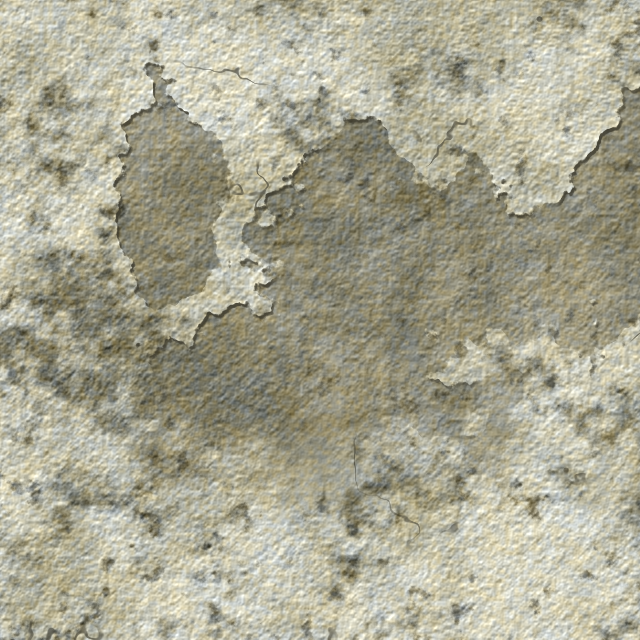
This texture is drawn by a WebGL 1 fragment shader. Its source:

```glsl
precision highp float;
uniform vec2 u_resolution;

const vec3 COAT_LIGHT = vec3(0.83, 0.825, 0.755);
const vec3 COAT_DULL = vec3(0.69, 0.68, 0.59);
const vec3 BARE_LIGHT = vec3(0.62, 0.605, 0.52);
const vec3 BARE_DARK = vec3(0.48, 0.47, 0.39);
const vec3 GRIME = vec3(0.40, 0.39, 0.31);
const vec3 SHADOW = vec3(0.23, 0.22, 0.17);
const vec2 TO_LIGHT = vec2(-0.55, 0.83);

float hash(vec2 p) {
  return fract(sin(dot(p, vec2(127.1, 311.7))) * 43758.5453);
}

float noise(vec2 p) {
  vec2 i = floor(p), f = fract(p);
  f = f * f * (3.0 - 2.0 * f);
  return mix(mix(hash(i), hash(i + vec2(1.0, 0.0)), f.x),
             mix(hash(i + vec2(0.0, 1.0)), hash(i + vec2(1.0)), f.x), f.y);
}

float fbm(vec2 p) {
  float sum = 0.0, amp = 0.5;
  for (int i = 0; i < 5; i++) {
    sum += amp * noise(p);
    p = mat2(1.6, 1.2, -1.2, 1.6) * p + 17.3;
    amp *= 0.5;
  }
  return sum / 0.96875;
}

// Positive inside an ellipse, 1 at its centre
float blob(vec2 p, vec2 centre, vec2 radius) {
  return 1.0 - length((p - centre) / radius);
}

// Positive where the coat has peeled away
float peel(vec2 p) {
  float f = blob(p, vec2(0.25, 0.70), vec2(0.085, 0.17));
  f = max(f, blob(p, vec2(0.73, 0.62), vec2(0.28, 0.14)));
  f = max(f, blob(p, vec2(0.56, 0.74), vec2(0.07, 0.10)));
  f = max(f, blob(p, vec2(1.02, 0.68), vec2(0.16, 0.13)));
  f = max(f, blob(p, vec2(0.48, 0.41), vec2(0.24, 0.13)));
  f = max(f, -0.75);
  return f + 1.7 * (fbm(p * 7.0 + 3.1) - 0.5) + 0.8 * (fbm(p * 27.0) - 0.5);
}

// Slope of the grain towards the light
float relief(vec2 p, float scale) {
  vec2 q = p * scale;
  return noise(q) - noise(q + TO_LIGHT * 0.6);
}

void main() {
  vec2 p = gl_FragCoord.xy / min(u_resolution.x, u_resolution.y);

  // Peeled area: crisp rim above, blurred below
  float here = peel(p);
  float lit = peel(p + TO_LIGHT * 0.006);
  float away = peel(p - TO_LIGHT * 0.005);
  float soft = 1.0 - smoothstep(0.34, 0.52, p.y + 0.2 * (noise(p * 6.0) - 0.5));
  float crisp = smoothstep(-0.03, 0.03, here);
  float bare = mix(crisp, smoothstep(-0.55, 0.5, here), soft);

  // Mottled coat and bare wall
  float broad = fbm(p * 5.0 + 8.7);
  float patchy = fbm(p * 15.0 + 2.4);
  float fine = fbm(p * 42.0 + 5.9);
  float bright = smoothstep(0.30, 0.62, 0.55 * broad + 0.45 * patchy);
  vec3 coat = mix(COAT_DULL, COAT_LIGHT, bright);
  vec3 wall = mix(BARE_DARK, BARE_LIGHT, smoothstep(0.3, 0.7, 0.5 * patchy + 0.5 * broad));
  vec3 color = mix(coat, wall, bare);

  // Grime stains, heavier at the left and in a smooth smudge
  float damp = max(blob(p, vec2(0.13, 0.46), vec2(0.26, 0.20)), 0.0);
  float smudge = smoothstep(0.0, 1.0, blob(p, vec2(0.50, 0.27), vec2(0.17, 0.13)));
  float stain = smoothstep(0.50, 0.74, 0.5 * fbm(p * 9.0 + 31.0) + 0.5 * fine + 0.16 * damp);
  color = mix(color, GRIME, 0.75 * stain * (1.0 - 0.5 * bare));
  color = mix(color, GRIME, 0.28 * damp + 0.45 * smudge);
  color = mix(color, SHADOW, 0.4 * smoothstep(0.66, 0.82, fine) * (1.0 - smudge));

  // Grain relief and tinted specks
  float grain = 0.26 * relief(p, 165.0) + 0.17 * relief(p, 290.0) + 0.12 * relief(p, 60.0);
  color += grain * mix(1.0, 0.55, smudge) * mix(1.0, 0.8, bare);
  float tint = noise(p * 140.0 + 50.0) - 0.5 + 0.5 * (noise(p * 22.0) - 0.5);
  color += tint * vec3(0.06, 0.01, -0.10);

  // Broken rim: shadow below, pale lip above
  float broken = smoothstep(0.28, 0.55, noise(p * 13.0 + 4.0)) * (1.0 - 0.75 * soft);
  float shade = crisp * (1.0 - smoothstep(-0.04, 0.04, lit));
  float lip = (1.0 - crisp) * smoothstep(-0.04, 0.04, away);
  color = mix(color, SHADOW, 0.8 * shade * broken);
  color += 0.07 * lip * broken;

  // Sparse hairline cracks in the coat
  float crack = 1.0 - smoothstep(0.002, 0.010, abs(fbm(p * 6.0 + 70.0) - 0.5));
  crack *= smoothstep(0.66, 0.82, noise(p * 10.0 + 21.0)) * (1.0 - bare);
  color = mix(color, SHADOW, 0.6 * crack);

  gl_FragColor = vec4(clamp(color, 0.0, 1.0), 1.0);
}
```
